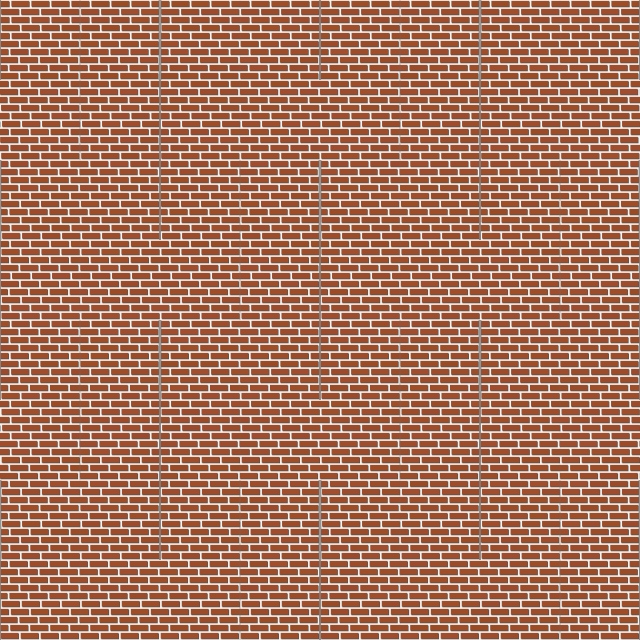
Reproduce this texture procedurally as a Shadertoy shader.

```glsl
// Tiling wall of small red-brown bricks with pale mortar, drop shadows and grey panel seams.

const float ROWS = 80.0;            // brick courses over the canvas height
const float BRICKS = 32.0;          // bricks per course
const float PANELS = 4.0;           // wide panels across
const float BLOCKS = 8.0;           // seam segments down
const vec2 BRICK_MIN = vec2(0.04, 0.11);    // brick edges inside its cell, from the top left
const vec2 BRICK_MAX = vec2(0.925, 0.82);
const vec2 SHADOW_SHIFT = vec2(0.03, 0.09); // shadow offset, in cells
const float STAGGER_WOBBLE = 0.14;  // uneven shift of the courses, in bricks
const float WIDE_SEAM = 0.0040;     // seam widths, in canvas units
const float NARROW_SEAM = 0.0024;
const float HAIR_SEAM = 0.0008;

const vec3 MORTAR = vec3(0.95, 0.95, 0.94);
const vec3 SHADOW = vec3(0.34, 0.31, 0.30);
const vec3 BRICK_BROWN = vec3(0.61, 0.30, 0.145);
const vec3 BRICK_RED = vec3(0.62, 0.30, 0.185);
const vec3 SEAM = vec3(0.60, 0.61, 0.61);
const vec3 SEAM_EDGE = vec3(0.43, 0.41, 0.40);

float hash(vec2 p) {
    return fract(sin(dot(p, vec2(127.1, 311.7))) * 43758.5453);
}

// Share of a filter of width w around x that lies between a and b
float span(float x, float a, float b, float w) {
    return clamp((min(x + 0.5 * w, b) - max(x - 0.5 * w, a)) / w, 0.0, 1.0);
}

float box(vec2 p, vec2 lo, vec2 hi, vec2 w) {
    return span(p.x, lo.x, hi.x, w.x) * span(p.y, lo.y, hi.y, w.y);
}

// Bricks and their shadows over mortar
vec3 wall(vec2 p, vec2 pixel) {
    vec2 grid = vec2(BRICKS, ROWS);
    vec2 cell = p * grid;
    vec2 w = pixel * grid;
    float row = mod(floor(cell.y), ROWS);
    float wobble = (hash(vec2(row, 7.0)) - 0.5) * STAGGER_WOBBLE;
    cell.x += 0.5 * mod(row + 1.0, 2.0) + wobble;
    vec2 id = vec2(mod(floor(cell.x), BRICKS), row);
    vec2 local = fract(cell);

    float tint = mix(hash(id), hash(vec2(row, 3.0)), 0.5);
    vec3 brick = mix(BRICK_BROWN, BRICK_RED, tint);
    brick *= 0.98 + 0.04 * hash(id + 19.0);

    float shade = box(local, BRICK_MIN + SHADOW_SHIFT, BRICK_MAX + SHADOW_SHIFT, w);
    vec3 color = mix(MORTAR, SHADOW, shade);
    return mix(color, brick, box(local, BRICK_MIN, BRICK_MAX, w));
}

// Vertical joints that change width from block to block
vec3 addSeams(vec3 color, vec2 p, float pixel) {
    float block = floor(p.y * BLOCKS);

    // Main joints: wide, narrow, narrow, then absent
    float column = floor(p.x * PANELS + 0.5);
    float phase = mod(block + 2.0 * (column + 1.0), 4.0);
    float width = phase < 0.5 ? WIDE_SEAM : NARROW_SEAM;
    float present = step(phase, 2.5);
    float x = p.x - column / PANELS;
    float rim = 0.0006;
    color = mix(color, SEAM_EDGE, present * span(x, -0.5 * width, 0.5 * width, pixel));
    color = mix(color, SEAM, present * span(x, rim - 0.5 * width, 0.5 * width - rim, pixel));

    // Hairlines halfway between the main joints
    float middle = floor(p.x * PANELS);
    float hairPhase = mod(block + 2.0 * middle, 4.0);
    float strength = hairPhase < 1.5 ? 0.8 : 0.2;
    x = p.x - (middle + 0.5) / PANELS;
    return mix(color, SEAM_EDGE, strength * span(x, -0.5 * HAIR_SEAM, 0.5 * HAIR_SEAM, pixel));
}

void mainImage(out vec4 fragColor, in vec2 fragCoord) {
    vec2 pixel = 1.0 / iResolution.xy;
    vec2 p = fragCoord * pixel;
    p.y = 1.0 - p.y; // count courses from the top
    vec3 color = addSeams(wall(p, pixel), p, pixel.x);
    fragColor = vec4(color, 1.0);
}
```
